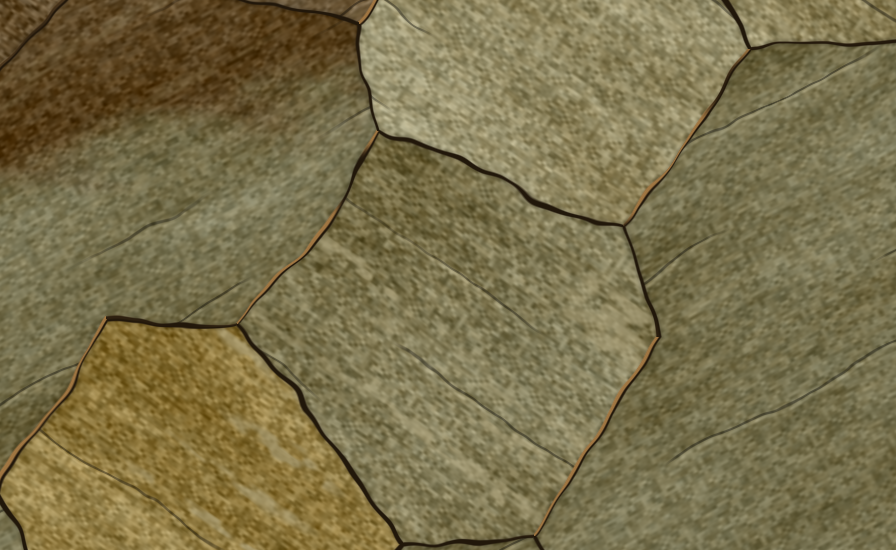
A WebGL 1 fragment shader for this texture:

```glsl
precision highp float;
// Irregular sandstone flagstones with thin dark joints and slivers of tan mortar.
// Slabs are Voronoi cells of a tilted, jittered brick grid, some joined in pairs;
// the gritty layered surface is value noise stretched along each slab's bedding.
uniform vec2 u_resolution;

const vec2 GRID_CENTRE = vec2(0.85, 0.40);   // in canvas heights
const vec2 SLAB_SIZE = vec2(0.65, 0.55);
const float GRID_TILT = -0.61;
const float TURNED_GRAIN = 1.1;
const float BRICK_SHIFT = -0.38;
const float JITTER = 0.20;
const float JOINT_HALF_WIDTH = 0.0036;
const float GRIT_CONTRAST = 0.20;
const float STREAK_CONTRAST = 0.17;
const float BROAD_CONTRAST = 0.23;
const vec3 OLIVE = vec3(0.450, 0.425, 0.288);
const vec3 PALE = vec3(0.590, 0.555, 0.405);
const vec3 OCHRE = vec3(0.550, 0.465, 0.240);
const vec3 BROWN = vec3(0.380, 0.295, 0.168);
const vec3 HIGHLIGHT = vec3(0.70, 0.66, 0.51);
const vec3 MORTAR = vec3(0.68, 0.50, 0.28);
const vec3 JOINT = vec3(0.13, 0.09, 0.04);

float hash(vec2 p) {
  vec3 q = fract(p.xyx * 0.1031);
  q += dot(q, q.yzx + 33.33);
  return fract((q.x + q.y) * q.z);
}

float noise(vec2 p) {
  vec2 i = floor(p), f = fract(p);
  f = f * f * (3.0 - 2.0 * f);
  return mix(mix(hash(i), hash(i + vec2(1.0, 0.0)), f.x),
             mix(hash(i + vec2(0.0, 1.0)), hash(i + 1.0), f.x), f.y);
}

float fbm(vec2 p) {
  float sum = 0.0, amp = 0.53;
  for (int i = 0; i < 4; i++) {
    sum += amp * noise(p);
    p = p * 2.03 + 17.3;
    amp *= 0.5;
  }
  return sum;
}

vec2 rotate(vec2 p, float a) {
  float c = cos(a), s = sin(a);
  return vec2(c * p.x + s * p.y, c * p.y - s * p.x);
}

vec2 seedOf(vec2 id) {
  vec2 jitter = vec2(hash(id + 41.0), hash(id + 73.0)) - 0.5;
  return (id + vec2(BRICK_SHIFT * mod(id.y, 2.0), 0.0) + JITTER * jitter) * SLAB_SIZE;
}

// Odd columns join their cells in pairs to make larger slabs.
vec2 slabOf(vec2 id) {
  float start = step(id.x, -0.5);
  float paired = 2.0 * floor((id.y - start) * 0.5 + 0.01) + start;
  return vec2(id.x, mix(id.y, paired, mod(id.x, 2.0)));
}

// Finds the slab holding p; returns the joint distance and the joint normal.
vec3 slabs(vec2 p, out vec2 slab) {
  vec2 base = floor(p / SLAB_SIZE + 0.5);
  vec2 nearest = vec2(0.0);
  float best = 9.0;
  slab = base;
  for (int j = -2; j <= 2; j++) for (int i = -2; i <= 2; i++) {
    vec2 id = base + vec2(float(i), float(j));
    vec2 r = seedOf(id) - p;
    if (dot(r, r) < best) { best = dot(r, r); nearest = r; slab = slabOf(id); }
  }
  vec3 joint = vec3(9.0, 1.0, 0.0);
  for (int j = -2; j <= 2; j++) for (int i = -2; i <= 2; i++) {
    vec2 id = base + vec2(float(i), float(j));
    if (distance(slabOf(id), slab) > 0.5) {
      vec2 r = seedOf(id) - p;
      vec2 n = normalize(r - nearest);
      float d = dot(0.5 * (r + nearest), n);
      if (d < joint.x) joint = vec3(d, n);
    }
  }
  return joint;
}

vec3 stoneColour(vec2 slab, vec2 p, float turned) {
  vec3 col = mix(OLIVE, PALE, (1.0 - turned) * (0.36 + 0.5 * step(0.5, slab.y)));
  col = mix(col, OCHRE, step(slab.y, -0.5) * (1.0 - turned));
  // Iron stain fading down the far column.
  float stain = p.y - 0.66 - 0.33 * p.x + 0.32 * (fbm(p * vec2(4.0, 8.0)) - 0.5);
  return mix(col, BROWN, smoothstep(-0.07, 0.10, stain) * step(slab.x, -0.5));
}

void main() {
  float px = 1.0 / u_resolution.y;
  vec2 p = gl_FragCoord.xy * px;
  vec2 warp = 0.045 * (vec2(noise(p * 5.0), noise(p * 5.0 + 31.0)) - 0.5)
            + 0.012 * (vec2(noise(p * 24.0), noise(p * 24.0 + 57.0)) - 0.5);
  vec2 slab;
  vec3 joint = slabs(rotate(p + warp - GRID_CENTRE, GRID_TILT), slab);

  // Bedding: broad bands, long streaks and fine grit along the grain.
  float turned = mod(slab.x, 2.0);
  vec2 g = rotate(p, GRID_TILT + TURNED_GRAIN * turned) + 7.0 * slab + 20.0;
  g.y += 0.02 * (noise(g * 4.0) - 0.5);
  float broad = fbm(g * vec2(1.5, 6.0) + 5.0) - 0.5;
  float streak = fbm(g * vec2(5.0, 36.0)) - 0.5;
  float grit = noise(g * vec2(120.0, 175.0)) - 0.5 + 0.5 * (noise(g * vec2(55.0, 110.0)) - 0.5);
  vec3 col = stoneColour(slab, p, turned);
  col += BROAD_CONTRAST * broad + STREAK_CONTRAST * streak * mix(1.0, 0.6, turned);
  col += GRIT_CONTRAST * grit * mix(1.08, 0.8, turned);
  float warmth = 0.5 * (noise(g * vec2(60.0, 90.0) + 9.0) - 0.5) - broad;
  col += vec3(0.04, 0.005, -0.035) * warmth;

  // Pale worn ridges and hairline cracks where layers have split.
  float ridge = smoothstep(0.72, 0.92, noise(g * vec2(3.0, 34.0) + 3.0));
  ridge *= smoothstep(0.25, 0.7, noise(g * vec2(35.0, 70.0)));
  col = mix(col, HIGHLIGHT, 0.6 * ridge * (1.0 - 0.7 * turned));
  float layer = (g.y + 0.05 * fbm(g * vec2(5.0, 9.0))) * 6.0;
  float row = floor(layer);
  float offset = (fract(layer) - 0.5) / 6.0;
  float split = smoothstep(0.52, 0.7, noise(vec2(g.x * 4.0, row * 5.3)));
  col *= 1.0 - 0.35 * split * (1.0 - smoothstep(0.0008, 0.0035, abs(offset)));
  col += 0.09 * split * (1.0 - smoothstep(0.0, 0.006, abs(offset + 0.006)));

  // Joints: soft shadow, dark gap, then mortar showing on one side.
  float width = JOINT_HALF_WIDTH * (0.5 + noise(p * 14.0));
  col *= 1.0 - 0.18 * (1.0 - smoothstep(0.0, 0.012, joint.x));
  col = mix(col, JOINT, 1.0 - smoothstep(width - px, width + px, joint.x));
  float side = joint.x * sign(joint.y);
  float bare = smoothstep(0.3, 0.5, noise(p * 6.0 + 13.0)) * smoothstep(0.6, 0.8, abs(joint.y));
  float sliver = 1.0 - smoothstep(width * 0.7 - px, width * 0.7 + px, abs(side - 0.6 * width));
  col = mix(col, MORTAR, 0.9 * bare * sliver);
  gl_FragColor = vec4(clamp(col, 0.0, 1.0), 1.0);
}
```
